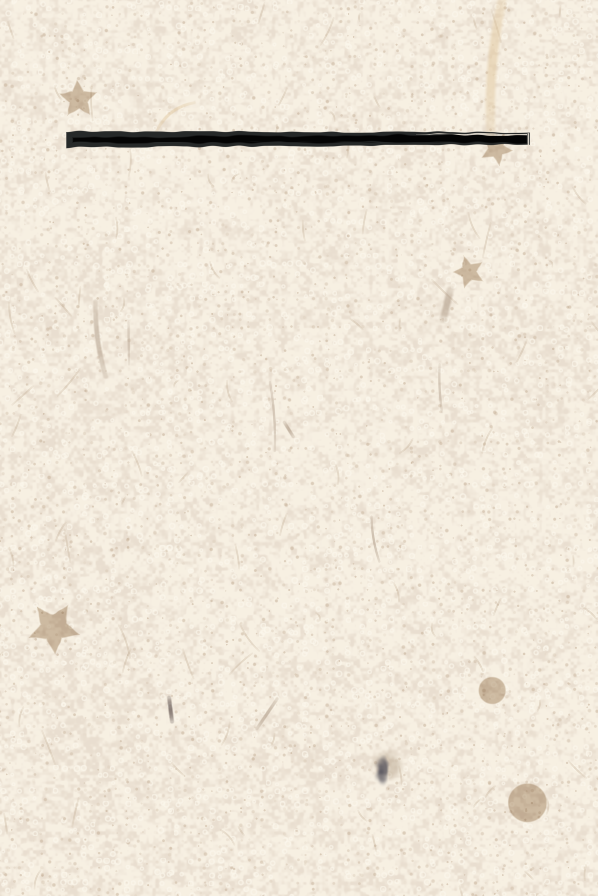
Give the GLSL for this background, as a Shadertoy shader.

```glsl
// Speckled cream paper with a rough black brush bar, tan stars, dots and loose fibres.

float hash(vec2 p) {
    return fract(sin(dot(p, vec2(127.1, 311.7))) * 43758.5453);
}

float noise(vec2 p) {
    vec2 i = floor(p), f = fract(p);
    f = f * f * (3.0 - 2.0 * f);
    return mix(mix(hash(i), hash(i + vec2(1, 0)), f.x),
               mix(hash(i + vec2(0, 1)), hash(i + vec2(1, 1)), f.x), f.y);
}

// Five-pointed star, signed distance to its folded edge
float star(vec2 p, float radius, float turn) {
    float sector = 1.2566371;
    float a = mod(atan(p.x, p.y) - turn + sector * 0.5, sector) - sector * 0.5;
    vec2 q = length(p) * vec2(cos(a), abs(sin(a)));
    return dot(q - vec2(radius, 0.0), vec2(0.443, 0.897));
}

// Soft tapered strand from a to b, bowed sideways by bend
float strand(vec2 p, vec2 a, vec2 b, float bend, float width) {
    vec2 d = b - a;
    float h = clamp(dot(p - a, d) / dot(d, d), 0.0, 1.0);
    float bow = 4.0 * h * (1.0 - h);
    vec2 centre = a + d * h + normalize(vec2(-d.y, d.x)) * bend * bow;
    return (1.0 - smoothstep(0.3, 1.0, length(p - centre) / width)) * (0.4 + 0.6 * bow);
}

// Mottled pulp with dark flecks and pale rings
vec3 paper(vec2 p) {
    float grain = 0.40 * noise(p * 190.0) + 0.33 * noise(p * 95.0 + 7.0)
                + 0.17 * noise(p * 34.0 + 19.0) + 0.10 * noise(p * 6.0 + 3.0);
    vec3 col = mix(vec3(0.915, 0.872, 0.815), vec3(0.968, 0.940, 0.888),
                   smoothstep(0.24, 0.62, grain));
    for (int k = 0; k < 3; k++) {
        float scale = 30.0 + 27.0 * float(k);
        vec2 g = p * scale + float(k) * 17.3, id = floor(g);
        vec2 jitter = 0.3 + 0.4 * vec2(hash(id + 1.7), hash(id + 5.3));
        float r = length(fract(g) - jitter) / scale;
        float size = 0.0015 + 0.0020 * hash(id + 9.1);
        float kind = hash(id + 13.9);
        float fleck = 1.0 - smoothstep(size * 0.4, size * 1.3, r);
        float ring = 1.0 - smoothstep(0.0, 0.0025, abs(r - size * 1.3));
        col = mix(col, vec3(0.75, 0.66, 0.56), fleck * step(0.76, kind) * 0.5 * hash(id + 21.0));
        col = mix(col, vec3(0.985, 0.968, 0.925), ring * step(kind, 0.14) * 0.65);
    }
    return col;
}

// Scattered hairs, mostly upright
float hairs(vec2 p) {
    float sum = 0.0;
    vec2 home = floor(p * 10.0);
    for (int j = -1; j <= 1; j++)
    for (int i = -1; i <= 1; i++) {
        vec2 id = home + vec2(i, j);
        vec2 c = (id + vec2(hash(id + 2.2), hash(id + 4.4))) / 10.0;
        float tilt = (hash(id + 6.6) - 0.5) * 1.8;
        vec2 reach = vec2(sin(tilt), cos(tilt)) * (0.006 + 0.025 * hash(id + 8.8));
        sum += strand(p, c - reach, c + reach, 0.006 * (hash(id + 3.1) - 0.5), 0.0024)
             * step(0.4, hash(id + 7.7)) * 0.35;
    }
    return min(sum, 0.5);
}

void mainImage(out vec4 fragColor, in vec2 fragCoord) {
    vec2 p = fragCoord / iResolution.y * 1.5;
    float px = 1.5 / iResolution.y;
    vec3 col = paper(p);
    col = mix(col, vec3(0.76, 0.68, 0.58), hairs(p));

    // Larger fibres
    float ochre = strand(p, vec2(0.822, 1.27), vec2(0.845, 1.52), 0.009, 0.012) * 0.55
                + strand(p, vec2(0.262, 1.28), vec2(0.325, 1.328), 0.010, 0.004) * 0.5;
    col = mix(col, vec3(0.88, 0.78, 0.62), ochre);
    float brown = strand(p, vec2(0.160, 0.995), vec2(0.177, 0.87), -0.005, 0.006) * 0.5
                + strand(p, vec2(0.215, 0.96), vec2(0.216, 0.89), 0.0, 0.003) * 0.35
                + strand(p, vec2(0.742, 0.965), vec2(0.754, 1.015), 0.0, 0.009) * 0.55
                + strand(p, vec2(0.430, 0.28), vec2(0.464, 0.33), 0.0, 0.004) * 0.55
                + strand(p, vec2(0.452, 0.86), vec2(0.460, 0.745), 0.003, 0.003) * 0.4
                + strand(p, vec2(0.476, 0.793), vec2(0.491, 0.769), 0.0, 0.004) * 0.6
                + strand(p, vec2(0.622, 0.635), vec2(0.635, 0.56), -0.003, 0.003) * 0.5
                + strand(p, vec2(0.736, 0.89), vec2(0.740, 0.81), -0.002, 0.003) * 0.4;
    col = mix(col, vec3(0.66, 0.58, 0.50), min(brown, 0.7));
    col = mix(col, vec3(0.45, 0.40, 0.38), strand(p, vec2(0.283, 0.332), vec2(0.288, 0.292), 0.0, 0.005) * 0.8);

    // Grey smudge with a tan halo
    vec2 s = p - vec2(0.639, 0.209) + 0.008 * (noise(p * 90.0) - 0.5);
    float halo = 1.0 - smoothstep(0.01, 0.032, length(s - vec2(0.010, 0.010)));
    float core = 1.0 - smoothstep(0.35, 1.1, length(s / vec2(0.012, 0.027)));
    col = mix(col, vec3(0.72, 0.65, 0.56), halo * 0.5);
    col = mix(col, vec3(0.36, 0.35, 0.38), core * (0.5 + 0.5 * noise(p * 130.0)));

    // Tan stars and dots, tinting the paper beneath
    vec2 w = p + 0.002 * (vec2(noise(p * 120.0), noise(p * 120.0 + 40.0)) - 0.5);
    float shape = star(w - vec2(0.131, 1.334), 0.032, -0.04);
    shape = min(shape, star(w - vec2(0.831, 1.250), 0.027, 0.42));
    shape = min(shape, star(w - vec2(0.785, 1.045), 0.027, -0.33));
    shape = min(shape, star(w - vec2(0.090, 0.449), 0.044, 3.08));
    shape = min(shape, length(p - vec2(0.824, 0.344)) - 0.0225);
    shape = min(shape, length(p - vec2(0.883, 0.156)) - 0.0322);
    col = mix(col, col * vec3(0.83, 0.775, 0.71), 1.0 - smoothstep(-px, px, shape));

    // Brush bar: charcoal body, black core, dry slit near the right end
    float along = clamp((p.x - 0.11) / 0.777, 0.0, 1.0);
    float rough = 0.003 * (noise(vec2(p.x * 45.0, floor(p.y * 80.0))) - 0.5);
    vec2 b = abs(p - vec2(0.499, 1.2665 + 0.002 * along + rough));
    float body = max(b.x - 0.388, b.y - mix(0.0135, 0.0102, along));
    float ink = max(abs(p.x - 0.502) - 0.380, abs(p.y - 1.2655 - 0.003 * along - rough)
              - mix(0.0045, 0.0075, along * along) - 0.003 * (noise(p * vec2(30.0, 6.0)) - 0.5));
    float slit = max(abs(p.x - 0.790) - 0.093, abs(p.y - 1.2752 - rough) - 0.0016 * smoothstep(0.69, 0.82, p.x));
    float gap = max(abs(p.x - 0.8845) - 0.0012, abs(p.y - 1.266) - 0.011);
    float open = 1.0 - smoothstep(-px * 0.6, px * 0.6, min(slit, gap));
    vec3 bar = mix(vec3(0.15, 0.16, 0.16), vec3(0.015), 1.0 - smoothstep(-px, px, ink));
    float cover = (1.0 - smoothstep(-px * 0.7, px * 0.7, body)) * (1.0 - open * 0.85);
    col = mix(col, bar, cover);

    fragColor = vec4(col, 1.0);
}
```
